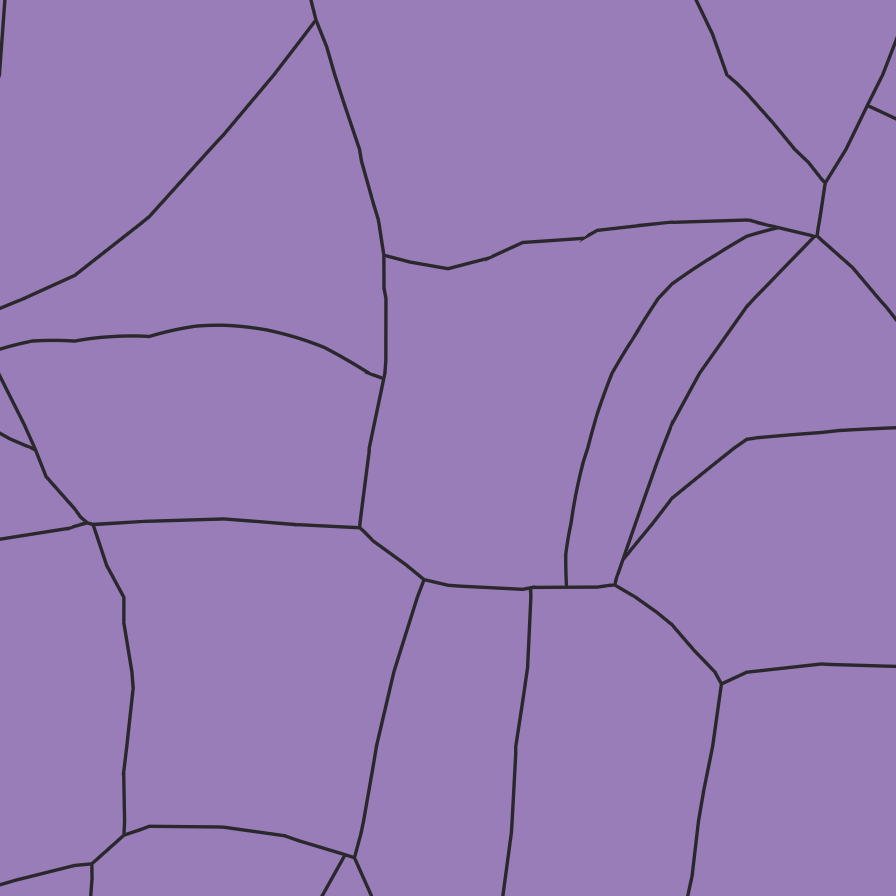
A WebGL 1 fragment shader for this pattern:

```glsl
precision highp float;
// Large flat cells parted by thin dark cracks that bend in short straight runs.
// A Voronoi diagram is bent by a piecewise linear warp on a triangle lattice, and
// some cells are split by a curved chord, so that cracks also meet in T-junctions.

uniform vec2 u_resolution;

#define CELLS 2.7          // cells across the canvas
#define JITTER 0.86        // scatter of the cell sites
#define FACETS 12.0        // warp triangles across the canvas
#define WARP 0.25          // strength of the bending, in cells
#define WARP_FREQ 1.2      // bends per cell
#define KINK 0.012         // roughness at the lattice points
#define SPLIT_SHARE 0.5    // share of cells cut by a chord
#define CHORD_BEND 0.45    // curvature of the chords
#define LINE_WIDTH 0.0038  // crack width in canvas units
#define SEED vec2(17.0, 41.0)
#define FILL_COLOR vec3(0.60, 0.49, 0.72)
#define LINE_COLOR vec3(0.165, 0.155, 0.175)

vec2 hash2(vec2 p) {
  vec3 h = fract(p.xyx * vec3(0.1031, 0.1030, 0.0973));
  h += dot(h, h.yzx + 33.33);
  return fract((h.xx + h.yz) * h.zy);
}

// Smooth vector noise in -1..1
vec2 noise2(vec2 p) {
  vec2 i = floor(p), f = fract(p);
  f = f * f * (3.0 - 2.0 * f);
  vec2 low = mix(hash2(i), hash2(i + vec2(1.0, 0.0)), f.x);
  vec2 high = mix(hash2(i + vec2(0.0, 1.0)), hash2(i + 1.0), f.x);
  return 2.0 * mix(low, high, f.y) - 1.0;
}

// Position in cell space of one lattice point
vec2 warpedVertex(vec2 v) {
  vec2 p = v * CELLS / FACETS + SEED;
  return p + WARP * noise2(p * WARP_FREQ) + KINK * (2.0 * hash2(v + 90.0) - 1.0);
}

// Linear interpolation over a triangle; also yields the Jacobian
vec2 facetWarp(vec2 uv, out mat2 jacobian) {
  vec2 q = uv * FACETS;
  vec2 i = floor(q), f = q - i;
  vec2 lower = f.x > f.y ? vec2(1.0, 0.0) : vec2(0.0, 1.0);
  vec2 a = warpedVertex(i);
  vec2 b = warpedVertex(i + lower);
  vec2 c = warpedVertex(i + 1.0);
  vec2 dx = f.x > f.y ? b - a : c - b;
  vec2 dy = f.x > f.y ? c - b : b - a;
  jacobian = FACETS * mat2(dx, dy);
  return a + dx * f.x + dy * f.y;
}

vec2 cellSite(vec2 cell) {
  return cell + 0.5 + JITTER * (hash2(cell) - 0.5);
}

// Canvas distance to a curve, from its implicit value and gradient
float canvasDistance(float value, vec2 gradient, mat2 jacobian) {
  return abs(value) / max(length(gradient * jacobian), 0.001);
}

// Curved cut through a cell, present in part of the cells only
float chordDistance(vec2 local, vec2 cell, mat2 jacobian) {
  vec2 pick = hash2(cell + 53.0);
  vec2 shape = 2.0 * hash2(cell + 127.0) - 1.0;
  float angle = 6.2832 * pick.y;
  vec2 across = vec2(cos(angle), sin(angle));
  vec2 along = vec2(-across.y, across.x);
  float t = dot(local, along);
  float bend = CHORD_BEND * shape.x;
  float value = dot(local, across) + 0.12 * shape.y + bend * t * t;
  float d = canvasDistance(value, across + 2.0 * bend * t * along, jacobian);
  return pick.x < SPLIT_SHARE ? d : 1.0;
}

float crackDistance(vec2 uv) {
  mat2 jacobian;
  vec2 p = facetWarp(uv, jacobian);

  // Nearest site
  vec2 home = floor(p), nearCell = home;
  float nearest = 100.0;
  for (int y = -2; y <= 2; y++) {
    for (int x = -2; x <= 2; x++) {
      vec2 cell = home + vec2(float(x), float(y));
      vec2 r = cellSite(cell) - p;
      if (dot(r, r) < nearest) { nearest = dot(r, r); nearCell = cell; }
    }
  }

  // Closest border to the neighbouring sites
  vec2 site = cellSite(nearCell);
  float d = chordDistance(p - site, nearCell, jacobian);
  for (int y = -2; y <= 2; y++) {
    for (int x = -2; x <= 2; x++) {
      if (x == 0 && y == 0) continue;
      vec2 other = cellSite(nearCell + vec2(float(x), float(y)));
      vec2 normal = normalize(other - site);
      float value = dot(0.5 * (site + other) - p, normal);
      d = min(d, canvasDistance(value, normal, jacobian));
    }
  }
  return d;
}

void main() {
  float unit = min(u_resolution.x, u_resolution.y);
  float d = crackDistance(gl_FragCoord.xy / unit);
  float line = clamp(0.5 + (0.5 * LINE_WIDTH - d) * unit, 0.0, 1.0);
  gl_FragColor = vec4(mix(FILL_COLOR, LINE_COLOR, line), 1.0);
}
```
